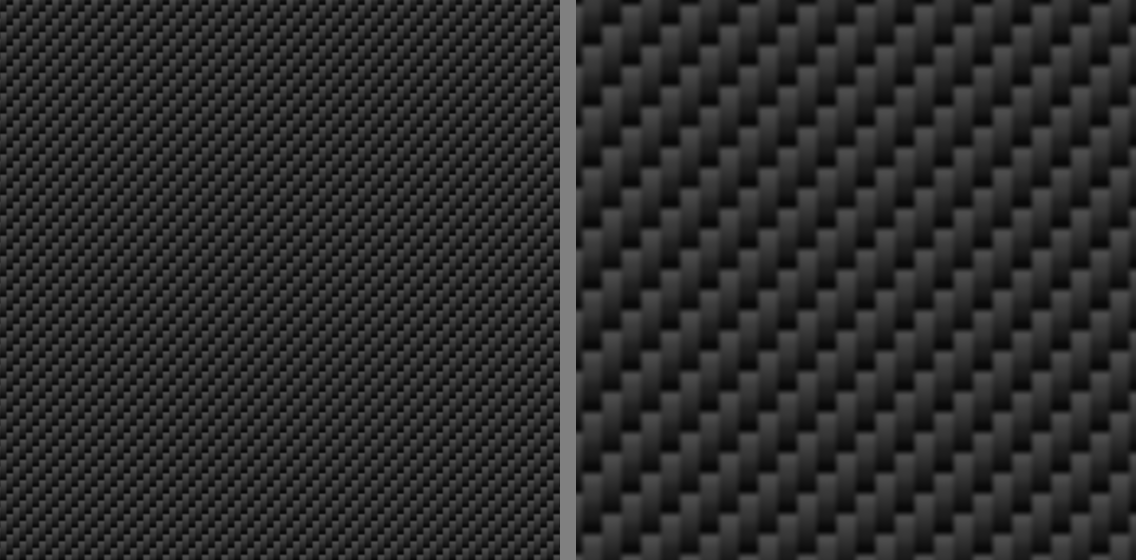
Left, the full canvas; right, a detail of the centre.
Reproduce this texture procedurally as a WebGL 1 fragment shader.

```glsl
precision mediump float;
// Dark carbon fibre cloth: a fine 2/1 twill whose diagonal ribs climb to the right.

uniform vec2 u_resolution;

const vec2 THREADS = vec2(86.0, 82.5);   // threads across and down the canvas
const float TWILL = 3.0;                 // threads in one twill repeat
const float FALL = 0.16;                 // share of a repeat where light drops to shadow
const float SEAM = 0.24;                 // half width of the soft seam between threads
const float WARP_GAIN = 0.018;           // extra light on every other column
const float WEFT_ROUND = 0.035;          // rounding of the crossing threads
const float CROWN = 0.014;               // rounding across each upright thread
const vec3 SHADOW = vec3(0.035);
const vec3 SHEEN = vec3(0.300);

// Ramp from dark at the foot of a float to light at its head, then a soft drop.
float floatRamp(float phase) {
  float rise = clamp(phase / (1.0 - FALL), 0.0, 1.0);
  return rise * (1.0 - smoothstep(1.0 - FALL, 1.0, phase));
}

// Light on one column of the weave at height y, in threads.
float columnLight(float column, float y) {
  float light = floatRamp(fract((y - column) / TWILL));
  float isWeft = mod(column, 2.0);
  float weftRound = cos(6.2831853 * (fract(y) - 0.55));
  return light + mix(WARP_GAIN, weftRound * WEFT_ROUND - WARP_GAIN, isWeft);
}

void main() {
  vec2 cloth = gl_FragCoord.xy / u_resolution * THREADS;

  // Blend the two nearest columns across their shared seam.
  float seam = floor(cloth.x + 0.5);
  float offset = cloth.x - seam;
  float light = mix(columnLight(seam - 1.0, cloth.y),
                    columnLight(seam, cloth.y),
                    smoothstep(-SEAM, SEAM, offset));

  // Round each upright thread slightly.
  light -= CROWN * cos(6.2831853 * offset);

  gl_FragColor = vec4(mix(SHADOW, SHEEN, clamp(light, 0.0, 1.0)), 1.0);
}
```
